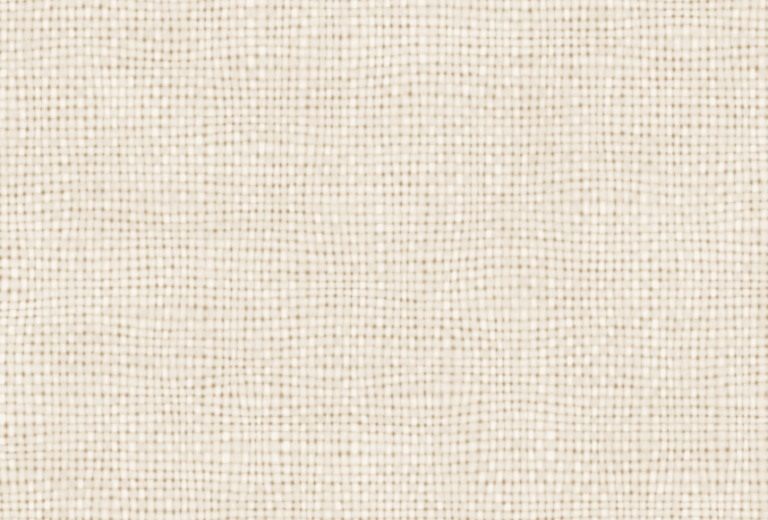
This texture is drawn by a WebGL 2 fragment shader. Its source:

```glsl
#version 300 es
precision highp float;
// Cream linen in plain weave, with uneven threads and small tan gaps.
uniform vec2 u_resolution;
out vec4 fragColor;

#define THREADS vec2(90.0, 54.0)   // threads across and down
#define WANDER 0.40                // drift of the threads, in cells
#define BASE_TONE 0.735            // tone between the crowns
#define CROWN_GAIN 0.27            // light on raised threads
#define GAP_DEPTH 0.56             // mean darkness of the gaps
#define GAP_SIZE vec2(0.20, 0.22)  // gap radii, in cells
#define GRAIN 0.16                 // fibre contrast
#define SHADE vec3(0.76, 0.67, 0.54)
#define LIGHT vec3(0.962, 0.944, 0.908)

const float PI = 3.14159265;

float hash(vec2 p) {
    vec3 q = fract(vec3(p.xyx) * 0.1031);
    q += dot(q, q.yzx + 33.33);
    return fract((q.x + q.y) * q.z);
}

float noise(vec2 p) {
    vec2 i = floor(p), f = fract(p);
    f = f * f * (3.0 - 2.0 * f);
    return mix(mix(hash(i), hash(i + vec2(1, 0)), f.x),
               mix(hash(i + vec2(0, 1)), hash(i + vec2(1, 1)), f.x), f.y);
}

// Slow drift that keeps the threads from running straight
vec2 wander(vec2 p) {
    return WANDER * (vec2(noise(p * vec2(0.35, 0.12) + 17.0),
                          noise(p * vec2(0.10, 0.35) + 61.0)) - 0.5) * 2.0;
}

// Rounded light on the thread that lies on top in each cell
float crown(vec2 p) {
    vec2 cell = floor(p);
    vec2 arch = max(cos(PI * (fract(p) - 0.5)), 0.0001);
    bool warpOnTop = mod(cell.x + cell.y, 2.0) < 0.5;
    vec2 bend = warpOnTop ? vec2(1.3, 0.6) : vec2(0.6, 1.1);
    float slub = warpOnTop ? noise(vec2(cell.x * 7.3, p.y * 0.13))
                           : noise(vec2(p.x * 0.13, cell.y * 5.7 + 90.0));
    float height = pow(arch.x, bend.x) * pow(arch.y, bend.y);
    float gain = 0.35 + 0.75 * slub + 0.35 * hash(cell + 5.0);
    return height * gain * (warpOnTop ? 1.15 : 0.75);
}

// Soft opening between four neighbouring threads
float gap(vec2 p) {
    vec2 corner = round(p);
    float chance = hash(corner + 200.0);
    vec2 shift = 0.14 * (vec2(hash(corner + 31.0), hash(corner + 77.0)) - 0.5);
    vec2 size = GAP_SIZE * mix(0.8, 1.12, chance);
    vec2 d = (p - corner - shift) / size;
    float alongRow = noise(vec2(corner.x * 0.15, corner.y * 3.7));
    float alongColumn = noise(vec2(corner.x * 4.3, corner.y * 0.15 + 40.0));
    float openness = 0.25 + 0.65 * alongRow + 0.4 * alongColumn + 0.5 * (chance - 0.5);
    return exp(-dot(d, d)) * max(openness, 0.0) * 1.3;
}

void main() {
    vec2 p = gl_FragCoord.xy / u_resolution * THREADS;
    vec2 weave = p + wander(p);

    // Weave relief
    float tone = BASE_TONE + CROWN_GAIN * crown(weave) - GAP_DEPTH * gap(weave);

    // Fibres along both thread directions, and broad uneven patches
    float fibres = 0.5 * (noise(p * vec2(3.1, 1.4)) + noise(p * vec2(1.3, 2.9) + 50.0));
    float patches = noise(p * vec2(0.11, 0.16) + 120.0);
    tone += GRAIN * (fibres - 0.5) + 0.07 * (patches - 0.5);

    fragColor = vec4(mix(SHADE, LIGHT, clamp(tone, -0.1, 1.04)), 1.0);
}
```
